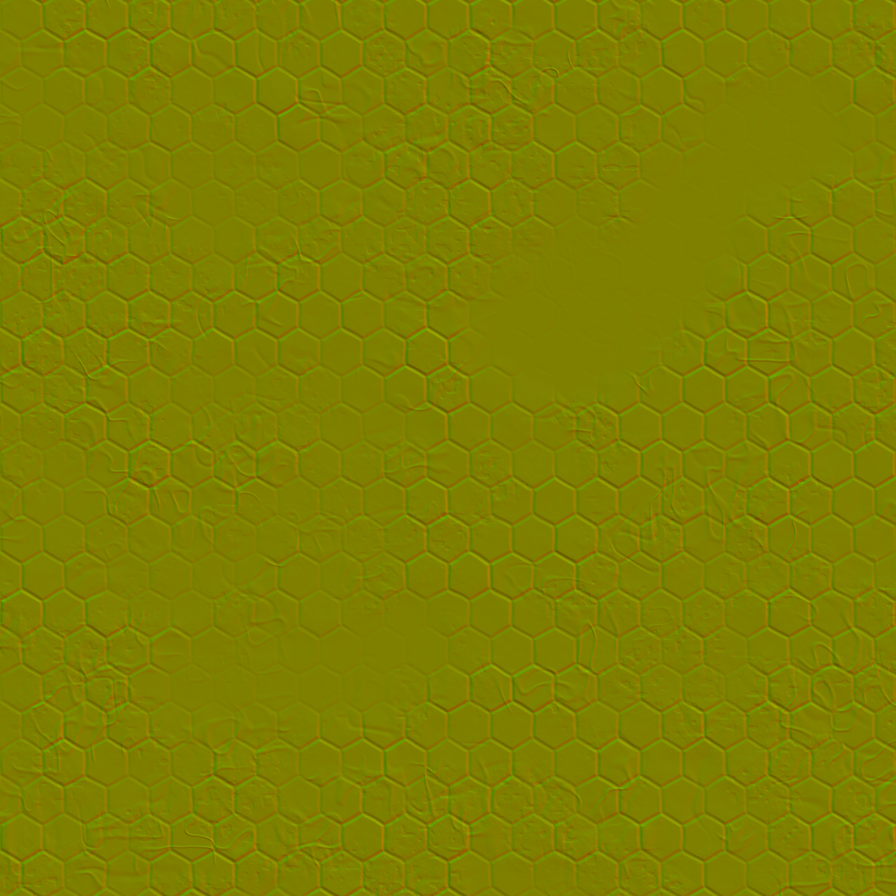
Write a Shadertoy shader that draws this texture map.

```glsl
// Tangent-space normal map of worn hexagonal tiles with grooves, pits and creases

float hash(vec2 p) {
    vec3 q = fract(p.xyx * vec3(0.1031, 0.1030, 0.0973));
    q += dot(q, q.yzx + 33.33);
    return fract((q.x + q.y) * q.z);
}

float noise(vec2 p) {
    vec2 i = floor(p), f = fract(p);
    f = f * f * (3.0 - 2.0 * f);
    return mix(mix(hash(i), hash(i + vec2(1, 0)), f.x),
               mix(hash(i + vec2(0, 1)), hash(i + vec2(1, 1)), f.x), f.y);
}

float fbm(vec2 p) {
    float sum = 0.0, amp = 0.5;
    for (int i = 0; i < 4; i++) {
        sum += amp * noise(p);
        p = mat2(1.6, 1.2, -1.2, 1.6) * p + 17.3;
        amp *= 0.5;
    }
    return sum / 0.9375;
}

// Offset from the nearest hexagon centre (xy) and the cell centre (zw)
vec4 hexCell(vec2 p) {
    vec2 s = vec2(1.0, 1.7320508);
    vec2 a = mod(p, s) - 0.5 * s;
    vec2 b = mod(p - 0.5 * s, s) - 0.5 * s;
    vec2 q = dot(a, a) < dot(b, b) ? a : b;
    return vec4(q, p - q);
}

float segmentDistance(vec2 p, vec2 a, vec2 b) {
    vec2 ab = b - a;
    return length(p - a - ab * clamp(dot(p - a, ab) / dot(ab, ab), 0.0, 1.0));
}

// Amount of rubbed-down surface: three smears plus broad mottling
float wear(vec2 uv) {
    float ragged = 0.14 * (fbm(uv * 13.0) - 0.5);
    float upper = segmentDistance(uv, vec2(0.64, 0.63), vec2(0.86, 0.84)) + ragged;
    float middle = segmentDistance(uv, vec2(0.24, 0.57), vec2(0.42, 0.55)) + ragged;
    float lower = segmentDistance(uv, vec2(0.20, 0.23), vec2(0.47, 0.26)) + ragged;
    float smear = 1.0 - smoothstep(0.04, 0.12, upper);
    smear = max(smear, 0.7 * (1.0 - smoothstep(0.01, 0.08, middle)));
    smear = max(smear, 0.85 * (1.0 - smoothstep(0.01, 0.08, lower)));
    return max(smear, 0.65 * smoothstep(0.5, 0.75, fbm(uv * vec2(5.0, 8.0) + 4.0)));
}

// Thin folds along the mid contour of a warped noise field
float crease(vec2 uv, float scale, float seed) {
    vec2 p = uv * scale + seed;
    p += 1.2 * vec2(noise(p * 0.8 + 5.0), noise(p * 0.8 + 31.0));
    float fold = 1.0 - smoothstep(0.0, 0.13, abs(noise(p) - 0.5));
    return fold * smoothstep(0.5, 0.68, noise(uv * 17.0 + seed * 3.0));
}

float height(vec2 uv) {
    // 21 tiles across, 24 staggered rows
    vec2 wobble = 0.0016 * (vec2(noise(uv * 60.0), noise(uv * 60.0 + 40.0)) - 0.5);
    vec2 g = uv + wobble;
    vec4 cell = hexCell(vec2(21.0 * g.x, (24.0 * g.y - 0.5625) * 0.8660254));
    vec2 q = abs(cell.xy);
    float edge = (0.5 - max(q.x, 0.5 * q.x + 0.8660254 * q.y)) / 21.0;
    float cellRandom = hash(floor(cell.zw * 2.0 + 0.5) + 9.0);

    float worn = wear(uv);
    float depth = (0.65 + 0.4 * cellRandom) * (0.5 + noise(uv * 28.0));
    float h = depth * smoothstep(0.0, 0.0036, edge) * (1.0 - 0.93 * worn);

    // Grain, pits and folds in irregular patches
    float patchy = smoothstep(0.35, 0.7, noise(uv * 24.0 + 70.0));
    float grain = (0.25 + 0.5 * patchy) * fbm(uv * 125.0);
    float pits = 0.4 * smoothstep(0.68, 0.85, noise(uv * 160.0 + 8.0));
    float folds = 0.6 * crease(uv, 42.0, 3.0) - 0.5 * crease(uv, 30.0, 23.0);
    return h + (grain - pits * patchy + folds) * (1.0 - 0.85 * worn);
}

void mainImage(out vec4 fragColor, in vec2 fragCoord) {
    vec2 uv = fragCoord / iResolution.xy;
    vec2 e = vec2(max(0.001, 0.5 / iResolution.y), 0.0);

    // Slope to red and green; the blue channel stays empty
    vec2 slope = vec2(height(uv + e.xy) - height(uv - e.xy),
                      height(uv + e.yx) - height(uv - e.yx)) * 0.001 / e.x;
    vec2 normal = vec2(0.497, 0.501) - 0.16 * slope;
    fragColor = vec4(clamp(normal, 0.3, 0.7), 0.0, 1.0);
}
```
